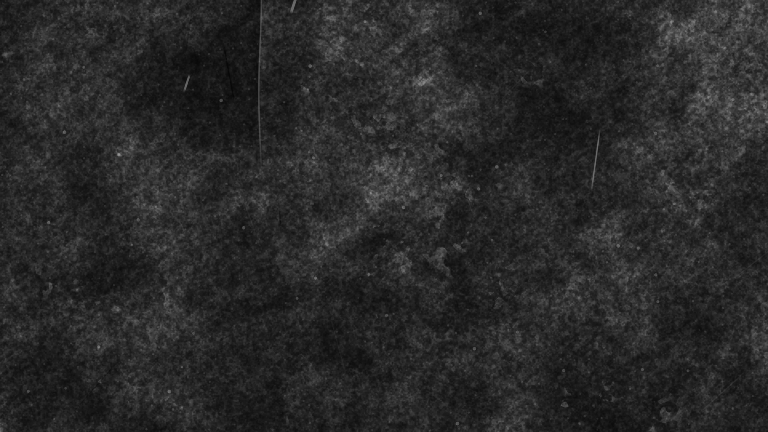
Reproduce this texture procedurally as a Shadertoy shader.

```glsl
const float MID_TONE = 0.143;
const float FLAKE_TONE = 0.34;
const float SCRATCH_TONE = 0.55;

vec2 hash2(vec2 p) {
    vec3 q = fract(p.xyx * vec3(0.1031, 0.1030, 0.0973));
    q += dot(q, q.yzx + 33.33);
    return fract((q.xx + q.yz) * q.zy);
}

mat2 rotation(float angle) {
    float c = cos(angle), s = sin(angle);
    return mat2(c, s, -s, c);
}

// Smooth cellular noise: random cell values blended by distance, about -2 to 2
float cellBlend(vec2 p) {
    vec2 cell = floor(p), local = p - cell;
    float total = 0.0, weights = 0.0;
    for (int y = -1; y <= 1; y++)
    for (int x = -1; x <= 1; x++) {
        vec2 offset = vec2(x, y);
        vec2 toSeed = offset + 0.15 + 0.7 * hash2(cell + offset) - local;
        float weight = exp(-5.0 * dot(toSeed, toSeed));
        total += weight * hash2(cell + offset + 71.7).x;
        weights += weight;
    }
    return 4.5 * (total / weights - 0.5);
}

// Octaves of cellular noise, scaled to unit spread
float mottle(vec2 p, float frequency, float persistence, int octaves) {
    float sum = 0.0, power = 0.0, amplitude = 1.0;
    mat2 turn = rotation(0.7);
    for (int i = 0; i < octaves; i++) {
        sum += amplitude * cellBlend(p * frequency + 19.0);
        power += amplitude * amplitude;
        amplitude *= persistence;
        p = turn * p;
        frequency *= 2.0;
    }
    return sum * inversesqrt(power);
}

float softPatch(vec2 p, vec2 centre, vec2 size) {
    vec2 d = (p - centre) / size;
    return exp(-dot(d, d));
}

// Hairline that tapers at both ends
float stroke(vec2 p, vec2 a, vec2 b, float width, float pixel) {
    vec2 along = b - a, fromA = p - a;
    float t = clamp(dot(fromA, along) / dot(along, along), 0.0, 1.0);
    float dist = length(fromA - along * t);
    float taper = smoothstep(0.0, 0.25, t) * smoothstep(1.0, 0.75, t);
    return taper * (1.0 - smoothstep(width, width + pixel, dist));
}

float specks(vec2 p, float frequency, float density, float radius, float pixel) {
    vec2 cell = floor(p * frequency);
    vec2 pick = hash2(cell + 5.3);
    vec2 seed = (cell + 0.2 + 0.6 * hash2(cell)) / frequency;
    float size = radius * (0.4 + pick.y);
    float dotMask = 1.0 - smoothstep(size, size + pixel, length(p - seed));
    return dotMask * step(pick.x, density) * (0.4 + 0.6 * pick.y);
}

// Raised paper edge: shadow on its left, lit sheet on its right
float foldShade(vec2 p, float foldX, float low, float high) {
    float d = p.x - foldX;
    float shadow = -0.4 * exp(-abs(d) / 0.025);
    float sheet = 0.42 * exp(-abs(d) / 0.075);
    float side = smoothstep(-0.002, 0.002, d);
    return mix(shadow, sheet, side) * smoothstep(low, high, p.y);
}

float scratches(vec2 p, float pixel) {
    float sum = 0.0;
    for (int i = 0; i < 24; i++) {
        vec2 place = hash2(vec2(i, 3)) * vec2(1.8, 1.0);
        vec2 shape = hash2(vec2(i, 11));
        float angle = mix(0.5, 2.1, shape.x);
        vec2 reach = vec2(cos(angle), sin(angle)) * mix(0.02, 0.1, shape.y);
        float strength = mix(-0.25, 0.35, hash2(vec2(i, 29)).x);
        sum += strength * stroke(p, place - reach, place + reach, 0.0003, pixel);
    }
    return sum;
}

void mainImage(out vec4 fragColor, in vec2 fragCoord) {
    vec2 p = fragCoord / iResolution.y;
    float pixel = 1.0 / iResolution.y;
    vec2 warped = p + 0.015 * sin(p.yx * vec2(17.0, 13.0) + 2.0 * sin(p * 9.0));

    // Broad worn and stained areas
    float wear = 0.12 * mottle(warped, 2.6, 0.7, 2);
    wear += 0.30 * softPatch(p, vec2(1.58, 0.62), vec2(0.22, 0.2));
    wear += 0.25 * softPatch(p, vec2(0.08, 0.3), vec2(0.3, 0.25));
    wear += 0.22 * softPatch(p, vec2(0.95, 0.82), vec2(0.25, 0.3));
    wear -= 0.32 * softPatch(p, vec2(1.28, 0.75), vec2(0.17, 0.2));
    wear -= 0.28 * softPatch(p, vec2(0.48, 0.74), vec2(0.1, 0.18));
    wear -= 0.20 * softPatch(p, vec2(0.8, 0.45), vec2(0.22, 0.2));

    // Mottling, slanted fibres and fine grain
    float blotch = mottle(warped, 6.0, 0.82, 5);
    float fibre = cellBlend(rotation(-0.6) * p * vec2(14.0, 120.0));
    float grain = 0.13 * cellBlend(p * 130.0) + 0.13 * cellBlend(p * 270.0);
    float shade = wear + 0.19 * blotch + 0.05 * fibre + grain;

    // Folds
    float foldX = 0.602 + 0.003 * sin(p.y * 14.0);
    shade += foldShade(p, foldX, 0.56, 0.95);
    float lowerFold = 0.815 + 0.006 * sin(p.y * 21.0);
    shade -= 0.3 * exp(-abs(p.x - lowerFold) / 0.008) * smoothstep(0.32, 0.1, p.y);
    float tone = MID_TONE * exp(shade);

    // Chipped flakes, gathered where the surface is worn
    float chips = mottle(warped + 4.0, 22.0, 0.85, 3);
    float gather = mottle(p + 8.0, 4.5, 0.6, 2) + 1.5 * wear;
    float flakes = smoothstep(0.9, 1.5, chips) * smoothstep(0.7, 1.5, gather);
    tone = mix(tone, FLAKE_TONE * exp(grain), 0.55 * flakes);

    // Dust, scratches and bright torn edges
    float dust = specks(p, 24.0, 0.07, 0.0022, pixel) + 0.5 * specks(p, 75.0, 0.08, 0.001, pixel);
    tone += 0.22 * dust + 0.16 * scratches(p, pixel);
    float tears = 0.6 * stroke(p, vec2(foldX, 0.58), vec2(foldX, 1.1), 0.0006, pixel);
    tears += stroke(p, vec2(1.368, 0.55), vec2(1.39, 0.71), 0.0005, pixel);
    tears += stroke(p, vec2(0.425, 0.785), vec2(0.44, 0.83), 0.0012, pixel);
    tears += stroke(p, vec2(0.672, 0.965), vec2(0.69, 1.02), 0.002, pixel);
    tone = mix(tone, SCRATCH_TONE, 0.65 * clamp(tears, 0.0, 1.0));

    fragColor = vec4(vec3(clamp(tone, 0.03, 0.75)), 1.0);
}
```
